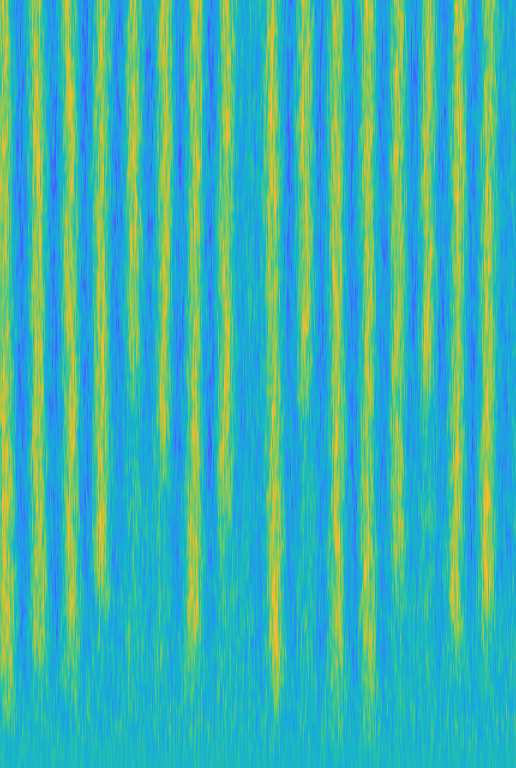
A Shadertoy shader for this pattern:

```glsl
// Streaky vertical heat-map bands, hanging from the top and fading at uneven depths.
#define BASE_LEVEL 2.68
#define PEAK 3.15
#define DIP 0.80
#define PEAK_WIDTH 0.0160
#define DIP_WIDTH 0.0145
#define DIP_OFFSET 0.031
#define GROUP_BANDS 8
#define STREAK_COLUMNS 430.0
#define STREAK_ROWS 26.0
#define STREAK_STRENGTH 2.9

// Depth at which each band dies out, measured down from the top.
const float bandDepth[16] = float[16](
    0.93, 0.90, 0.90, 0.82, 0.55, 0.66, 0.92, 0.73,
    0.95, 0.56, 0.95, 0.95, 0.80, 0.57, 0.88, 0.86);

float hash(vec2 p) {
    vec3 q = fract(vec3(p.xyx) * 0.1031);
    q += dot(q, q.yzx + 33.33);
    return fract((q.x + q.y) * q.z);
}

// Smooth random value along one fibre, shifted so that neighbours never line up.
float fibre(float column, float y) {
    y += 40.0 * hash(vec2(column, 5.0));
    float f = fract(y);
    f = f * f * (3.0 - 2.0 * f);
    return mix(hash(vec2(column, floor(y))), hash(vec2(column, floor(y) + 1.0)), f);
}

float fibreNoise(vec2 p) {
    float column = floor(p.x);
    return mix(fibre(column, p.y), fibre(column + 1.0, p.y),
               smoothstep(0.15, 0.85, fract(p.x))) - 0.5;
}

float bell(float d, float width) {
    d /= width;
    return exp(-d * d);
}

// Eight-stop ramp: blue, teal, green, orange.
vec3 heatColor(float level) {
    vec3 ramp[8] = vec3[8](
        vec3(0.27, 0.37, 0.99), vec3(0.17, 0.55, 0.95),
        vec3(0.11, 0.64, 0.88), vec3(0.09, 0.71, 0.78),
        vec3(0.19, 0.76, 0.63), vec3(0.43, 0.79, 0.42),
        vec3(0.71, 0.77, 0.25), vec3(0.97, 0.73, 0.19));
    level = clamp(level, 0.0, 6.999);
    int stop = int(level);
    return mix(ramp[stop], ramp[stop + 1], fract(level));
}

// Two groups of evenly spaced bands, each bright with a dark dip on both sides.
float bandLevel(float x, float depth) {
    float level = 0.0;
    for (int i = 0; i < 2 * GROUP_BANDS; i++) {
        bool rightGroup = i >= GROUP_BANDS;
        float j = float(i % GROUP_BANDS);
        float seed = float(i) * 7.0;
        float center = rightGroup ? 0.527 + 0.0601 * j : 0.006 + 0.0620 * j;
        center += 0.0055 * sin(3.14159 * j / 7.0);
        center += 0.008 * cos(0.5 * j) * depth;
        center += 0.004 * (fibre(seed, depth * 9.0) - 0.5);

        float fade = 1.0 - smoothstep(bandDepth[i] - 0.13, bandDepth[i] + 0.05, depth);
        float residue = 0.20 * (1.0 - smoothstep(0.80, 0.98, depth));
        float strength = max(fade, residue);
        strength *= 0.92 + 0.16 * fibre(seed + 3.0, depth * 7.0);

        float d = x - center;
        float dips = bell(abs(d) - DIP_OFFSET, DIP_WIDTH);
        level += strength * (PEAK * bell(d, PEAK_WIDTH) - DIP * dips);
    }
    // Faint glow in the wide gap between the groups.
    return level + 0.9 * bell(x - 0.484, 0.018) * (1.0 - depth);
}

// Fine vertical fibres: long ones, and shorter ones that break them up.
float streaks(vec2 uv) {
    float longFibres = fibreNoise(uv * vec2(STREAK_COLUMNS, STREAK_ROWS));
    float shortFibres = fibreNoise(uv * vec2(STREAK_COLUMNS, 2.8 * STREAK_ROWS) + 417.0);
    return STREAK_STRENGTH * (0.85 * longFibres + 0.55 * shortFibres);
}

void mainImage(out vec4 fragColor, in vec2 fragCoord) {
    vec2 uv = fragCoord / iResolution.xy;
    float depth = 1.0 - uv.y;
    float level = BASE_LEVEL + 0.42 * smoothstep(0.5, 1.0, depth);
    level += bandLevel(uv.x, depth);
    level += streaks(uv) * mix(0.45, 1.0, smoothstep(0.0, 0.06, uv.y));
    fragColor = vec4(heatColor(level), 1.0);
}
```
